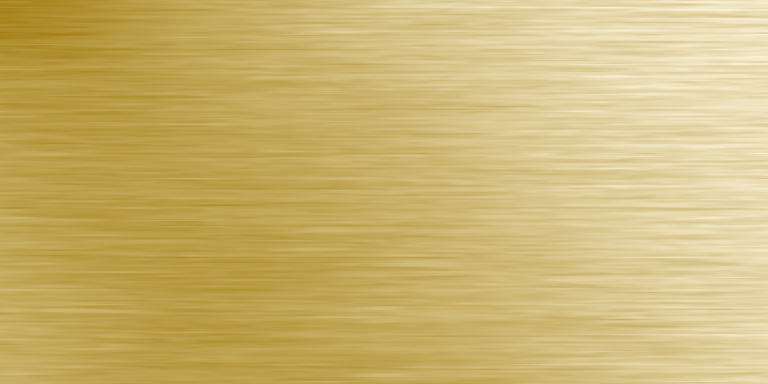
A Shadertoy shader for this texture:

```glsl
// Brushed gold sheet: fine horizontal streaks over a soft diagonal sheen.

const vec3 DEEP_GOLD = vec3(0.718, 0.600, 0.252);
const vec3 PALE_GOLD = vec3(0.930, 0.880, 0.730);

const float BAND_SLANT = 0.30;      // sideways drift of the dark band, top to bottom
const float SHEEN_WIDTH = 0.98;     // distance from the dark band to full shine
const float SHEEN_FLOOR = 0.06;     // light left in the dark band
const float LEFT_GLOW = 0.22;       // faint lift left of the band
const float CORNER_SHADE = 0.34;    // darkening of the upper left corner
const float CORNER_SIZE = 0.22;

const int LAYERS = 4;
// Per layer: streaks across, rows down, strength
const vec3 STREAKS[LAYERS] = vec3[LAYERS](
    vec3(4.0, 50.0, 0.03),
    vec3(6.0, 110.0, 0.13),
    vec3(9.0, 185.0, 0.27),
    vec3(38.0, 210.0, 0.16));

const vec2 GLINT_GRID = vec2(6.5, 155.0);
const float GLINT_STRENGTH = 0.24;
const float SCRATCH_STRENGTH = 0.18;

// Integer hash of a lattice cell, 0 to 1
float hash(ivec2 cell, int seed) {
    uint h = uint(cell.x) * 1597334677u ^ uint(cell.y) * 3812015801u;
    h ^= uint(seed) * 2654435769u;
    h = (h ^ (h >> 16)) * 2246822519u;
    h = (h ^ (h >> 13)) * 3266489917u;
    h ^= h >> 16;
    return float(h >> 8) / 16777216.0;
}

// Smooth noise along one row, shifted at random so that ends do not line up
float rowNoise(float x, int row, int seed) {
    x += 17.0 * hash(ivec2(row, 91), seed);
    int cell = int(floor(x));
    float blend = smoothstep(0.0, 1.0, fract(x));
    return mix(hash(ivec2(cell, row), seed), hash(ivec2(cell + 1, row), seed), blend);
}

// Long streaks: row noise blended between neighbouring rows
float streakNoise(vec2 p, int seed) {
    int row = int(floor(p.y));
    float blend = smoothstep(0.0, 1.0, fract(p.y));
    return mix(rowNoise(p.x, row, seed), rowNoise(p.x, row + 1, seed), blend);
}

// Broad light on the sheet: 0 is deep gold, 1 is pale gold
float sheen(vec2 uv) {
    float across = uv.x - BAND_SLANT * (1.0 - uv.y);
    float light = mix(SHEEN_FLOOR, 1.0, smoothstep(0.0, SHEEN_WIDTH, across));
    light += LEFT_GLOW * smoothstep(0.02, 0.32, -across);
    vec2 corner = vec2(uv.x, 1.0 - uv.y) / CORNER_SIZE;
    return light - CORNER_SHADE * exp(-dot(corner, corner) * 1.5);
}

// Brush marks, centred on zero
float brushing(vec2 uv) {
    float marks = 0.0;
    for (int i = 0; i < LAYERS; i++) {
        marks += STREAKS[i].z * (streakNoise(uv * STREAKS[i].xy, i) - 0.5);
    }
    // Sparse bright glints and dark scratches
    float accent = streakNoise(uv * GLINT_GRID, LAYERS);
    marks += GLINT_STRENGTH * smoothstep(0.78, 1.0, accent);
    marks -= SCRATCH_STRENGTH * smoothstep(0.22, 0.0, accent);
    return marks;
}

void mainImage(out vec4 fragColor, in vec2 fragCoord) {
    vec2 uv = fragCoord / iResolution.xy;
    float light = sheen(uv);
    float contrast = mix(0.75, 1.15, clamp(light, 0.0, 1.0));
    float tone = light + contrast * brushing(uv);
    vec3 color = mix(DEEP_GOLD, PALE_GOLD, clamp(tone, -0.5, 1.28));
    fragColor = vec4(clamp(color, 0.0, 1.0), 1.0);
}
```
